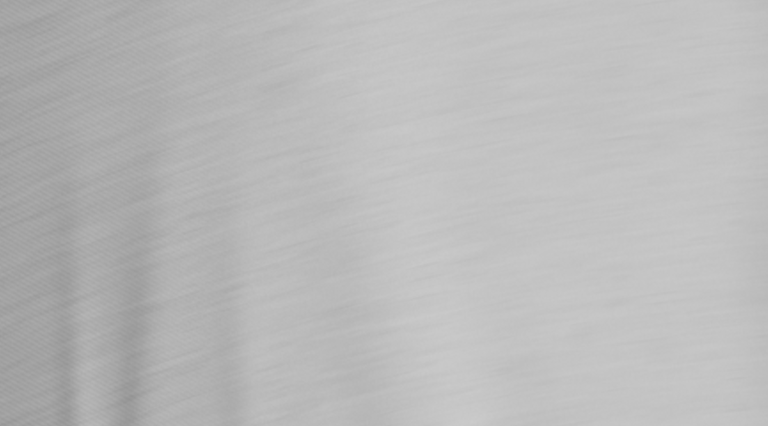
This texture is drawn by a Shadertoy shader. Its source:

```glsl
const float TAU = 6.2831853;
const int FOLD_COUNT = 9;

// Each fold: foot position, sideways lean, width, brightness change
const vec4 FOLDS[FOLD_COUNT] = vec4[](
    vec4(0.087,  0.00, 0.014, -0.050),
    vec4(0.114, -0.02, 0.020,  0.045),
    vec4(0.166,  0.04, 0.018, -0.062),
    vec4(0.215,  0.02, 0.025,  0.016),
    vec4(0.302, -0.02, 0.020, -0.034),
    vec4(0.345, -0.06, 0.028,  0.022),
    vec4(0.480, -0.11, 0.038, -0.030),
    vec4(0.600, -0.12, 0.045,  0.020),
    vec4(0.690, -0.11, 0.040, -0.014));

float hash(vec2 p) {
    vec3 q = fract(vec3(p.xyx) * 0.1031);
    q += dot(q, q.yzx + 33.33);
    return fract((q.x + q.y) * q.z);
}

float noise(vec2 p) {
    vec2 cell = floor(p);
    vec2 f = fract(p);
    f = f * f * (3.0 - 2.0 * f);
    float low = mix(hash(cell), hash(cell + vec2(1, 0)), f.x);
    float high = mix(hash(cell + vec2(0, 1)), hash(cell + vec2(1, 1)), f.x);
    return mix(low, high, f.y);
}

float signedNoise(vec2 p) {
    return 2.0 * noise(p) - 1.0;
}

// Broad light rising from the left, slightly dimmer at the right edge
float broadLight(vec2 uv) {
    float light = mix(0.625, 0.763, smoothstep(-0.08, 0.62, uv.x + 0.04 * uv.y));
    return light - 0.025 * smoothstep(0.94, 1.02, uv.x);
}

// Soft upright folds that fade towards the top
float foldShade(vec2 uv) {
    float shade = 0.0;
    for (int i = 0; i < FOLD_COUNT; i++) {
        vec4 fold = FOLDS[i];
        float width = fold.z * (1.0 + 0.9 * uv.y);
        float offset = (uv.x - fold.x - fold.y * uv.y) / width;
        shade += fold.w * exp(-offset * offset);
    }
    return shade * mix(0.12, 1.0, smoothstep(0.95, 0.0, uv.y));
}

// Yarn coordinates: steep on the left, nearly level on the right
vec2 yarnSpace(vec2 p) {
    return vec2(p.x, p.y - 0.40 * p.x + 0.085 * p.x * p.x);
}

// Long uneven threads of several thicknesses
float slubStreaks(vec2 yarn) {
    float wide = signedNoise(yarn * vec2(5.0, 38.0));
    float medium = signedNoise(yarn * vec2(9.0, 85.0) + 17.0);
    float thin = signedNoise(yarn * vec2(18.0, 150.0) + 43.0);
    float darkSlub = smoothstep(0.68, 0.95, noise(yarn * vec2(11.0, 95.0) + 71.0));
    return 0.006 * wide + 0.009 * medium + 0.007 * thin - 0.012 * darkSlub;
}

// Fine ribs, smoothed away when too small to resolve
float weave(vec2 p, vec2 frequency) {
    float phase = dot(p, frequency);
    float visible = 1.0 - smoothstep(0.40, 0.65, fwidth(phase));
    return sin(TAU * phase) * visible;
}

void mainImage(out vec4 fragColor, in vec2 fragCoord) {
    vec2 uv = fragCoord / iResolution.xy;
    vec2 p = fragCoord / iResolution.y;
    vec2 yarn = yarnSpace(p);

    // Light and folds
    float grey = broadLight(uv) + foldShade(uv);
    grey += 0.008 * signedNoise(uv * vec2(9.0, 2.5));

    // Thread texture, strongest on the shaded side
    float relief = mix(1.15, 0.7, smoothstep(0.1, 0.8, uv.x));
    float ribs = weave(p, vec2(48.0, 84.0)) * (1.0 - smoothstep(0.05, 0.45, uv.x));
    float grain = signedNoise(p * 240.0) + 0.6 * signedNoise(p * 130.0 + 9.0);
    grey += relief * (slubStreaks(yarn) + 0.008 * ribs + 0.006 * grain);

    fragColor = vec4(vec3(grey), 1.0);
}
```
